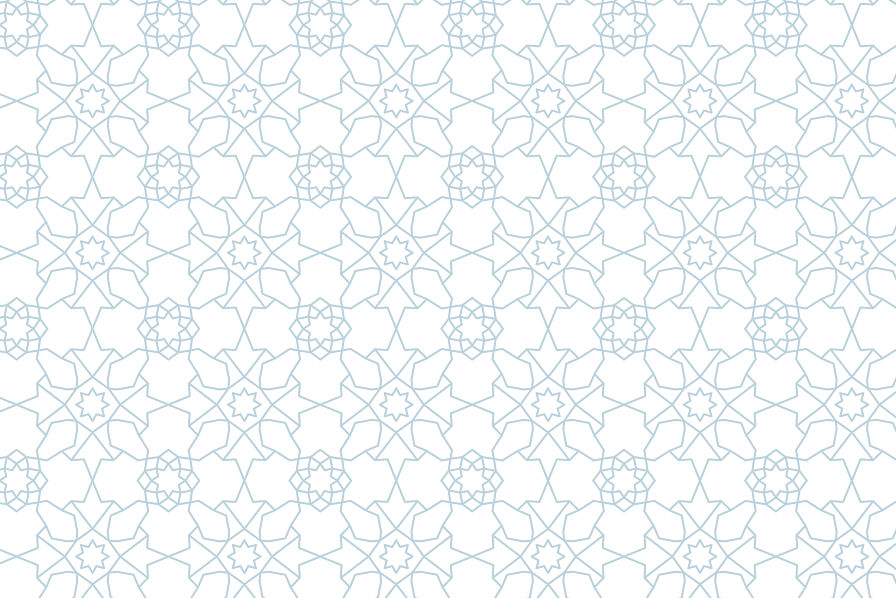
Reproduce this pattern procedurally as a WebGL 2 fragment shader.

```glsl
#version 300 es
precision highp float;

uniform vec2 u_resolution;
out vec4 outColor;

const float PI = 3.14159265;
const vec3 PAPER = vec3(1.0);
const vec3 LINE_BLUE = vec3(0.72, 0.815, 0.86);
const float REPEATS_ACROSS = 5.9;
const float HALF_WIDTH = 0.0065;
const vec2 ROSETTE_ORIGIN = vec2(0.0185, 0.131);

// Corner points in one eighth of a cell, measured from the rosette centre
const vec2 PETAL[6] = vec2[6](
  vec2(0.0, 0.5), vec2(0.14, 0.443), vec2(0.135, 0.36),
  vec2(0.195, 0.298), vec2(0.133, 0.2), vec2(0.143, 0.143));
const vec2 STRAND[3] = vec2[3](
  vec2(0.135, 0.36), vec2(0.318, 0.5), vec2(0.394, 0.394));
const vec2 DIAGONAL_PETAL[4] = vec2[4](
  vec2(0.195, 0.298), vec2(0.23, 0.38), vec2(0.338, 0.4), vec2(0.394, 0.394));

float segmentDistance(vec2 p, vec2 a, vec2 b) {
  vec2 ap = p - a;
  vec2 ab = b - a;
  return length(ap - ab * clamp(dot(ap, ab) / dot(ab, ab), 0.0, 1.0));
}

vec2 polar(float radius, float angle) {
  return radius * vec2(cos(angle), sin(angle));
}

// Outline of an eight-pointed star, folded to one sixteenth
float starDistance(vec2 p, float axisRadius, float betweenRadius) {
  float sector = PI / 4.0;
  float angle = abs(mod(atan(p.y, p.x) + 0.5 * sector, sector) - 0.5 * sector);
  return segmentDistance(polar(length(p), angle), vec2(axisRadius, 0.0),
                         polar(betweenRadius, 0.5 * sector));
}

// Mirror about both axes and the diagonal
vec2 foldEighth(vec2 p) {
  p = abs(p);
  return p.x > p.y ? p.yx : p;
}

float latticeDistance(vec2 p) {
  float d = 1.0;
  for (int i = 0; i < 5; i++) {
    d = min(d, segmentDistance(p, PETAL[i], PETAL[i + 1]));
  }
  for (int i = 0; i < 2; i++) {
    d = min(d, segmentDistance(p, STRAND[i], STRAND[i + 1]));
  }
  for (int i = 0; i < 3; i++) {
    d = min(d, segmentDistance(p, DIAGONAL_PETAL[i], DIAGONAL_PETAL[i + 1]));
  }
  return d;
}

// Nested stars leave a ring of eight kites
float rosetteDistance(vec2 p) {
  float kiteOutside = starDistance(p, 0.203, 0.168);
  float kiteInside = starDistance(p, 0.112, 0.168);
  float core = starDistance(p, 0.112, 0.074);
  return min(core, min(kiteOutside, kiteInside));
}

void main() {
  vec2 uv = gl_FragCoord.xy / u_resolution.x;
  vec2 grid = (uv - ROSETTE_ORIGIN) * REPEATS_ACROSS;
  vec2 cell = fract(grid + 0.5) - 0.5;
  vec2 starCell = fract(grid) - 0.5;

  float d = latticeDistance(foldEighth(cell));
  d = min(d, rosetteDistance(cell));
  d = min(d, starDistance(starCell, 0.108, 0.068));

  // Antialias over about one pixel
  float pixel = REPEATS_ACROSS / u_resolution.x;
  float ink = 1.0 - smoothstep(HALF_WIDTH - 0.6 * pixel, HALF_WIDTH + 0.6 * pixel, d);
  outColor = vec4(mix(PAPER, LINE_BLUE, ink), 1.0);
}
```
